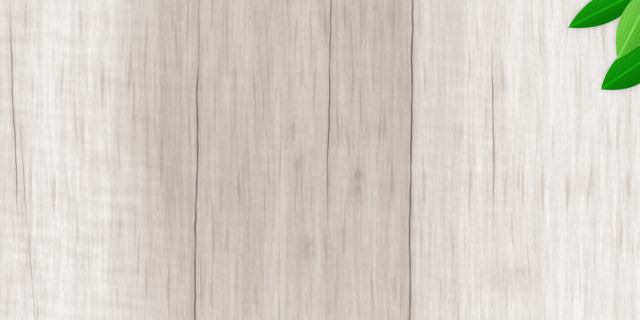
Reproduce this texture procedurally as a WebGL 1 fragment shader.

```glsl
precision highp float;
uniform vec2 u_resolution;

vec2 hashGradient(vec2 cell) {
  vec2 h = vec2(dot(cell, vec2(127.1, 311.7)), dot(cell, vec2(269.5, 183.3)));
  return fract(sin(h) * 43758.5) * 2.0 - 1.0;
}

float gradientNoise(vec2 p) {
  vec2 i = floor(p), f = fract(p);
  vec2 u = f * f * f * (f * (f * 6.0 - 15.0) + 10.0);
  float a = dot(hashGradient(i), f);
  float b = dot(hashGradient(i + vec2(1.0, 0.0)), f - vec2(1.0, 0.0));
  float c = dot(hashGradient(i + vec2(0.0, 1.0)), f - vec2(0.0, 1.0));
  float d = dot(hashGradient(i + 1.0), f - 1.0);
  return mix(mix(a, b, u.x), mix(c, d, u.x), u.y);
}

// Dark vertical split: x at the bottom and top, faded outside a height range
float crack(vec2 p, float bottomX, float topX, float low, float high, float width) {
  float wander = 0.007 * gradientNoise(vec2(p.y * 5.0, topX * 31.0))
               + 0.003 * gradientNoise(vec2(p.y * 19.0, topX * 47.0));
  float d = abs(p.x - mix(bottomX, topX, p.y) - wander);
  float span = smoothstep(low - 0.12, low + 0.08, p.y)
             * (1.0 - smoothstep(high - 0.08, high + 0.12, p.y));
  float pressure = 0.8 + 0.7 * gradientNoise(vec2(p.y * 12.0, topX * 13.0));
  float aa = 0.8 / u_resolution.y;
  float line = 1.0 - smoothstep(max(width - aa, 0.0), width + aa, d);
  return span * clamp(pressure, 0.0, 1.0) * (line + 0.22 * exp(-d * 90.0));
}

float smudge(vec2 p, vec2 center, vec2 size) {
  vec2 q = (p - center) / size;
  return exp(-dot(q, q));
}

vec3 wood(vec2 p) {
  float warp = 0.012 * gradientNoise(p * vec2(4.0, 2.0));
  float x = p.x + warp;

  // Broad tone: grey-brown middle, pale sides
  float shade = smoothstep(0.2, 0.62, x) * (1.0 - 0.45 * smoothstep(1.27, 1.31, x));
  shade *= 1.0 - smoothstep(1.2, 1.75, x);
  shade += 0.4 * (1.0 - smoothstep(0.0, 0.14, x));
  shade += 0.25 * smudge(p, vec2(0.5, 0.6), vec2(0.07, 0.4));
  shade += 0.28 * smudge(p, vec2(1.2, 0.85), vec2(0.06, 0.4));
  shade -= 0.2 * smudge(p, vec2(0.8, 0.0), vec2(0.5, 0.3));
  shade += 0.4 * gradientNoise(vec2(x * 11.0, p.y * 0.9 + 3.0));
  shade += 0.35 * gradientNoise(vec2(x * 34.0, p.y * 1.6));

  // Long fibres and short pores
  float fibre = gradientNoise(vec2(x * 68.0, p.y * 3.5));
  float fine = gradientNoise(vec2(x * 118.0 + 7.0, p.y * 9.0));
  float pores = smoothstep(0.12, 0.5, gradientNoise(vec2(x * 82.0, p.y * 6.0 + 21.0)));
  float fleck = gradientNoise(p * vec2(105.0, 62.0));
  shade += 0.32 * fibre + 0.35 * fine + 0.5 * pores + 0.2 * fleck;

  // Ripples across the grain
  float rippleZone = 0.35 + 0.65 * (1.0 - smoothstep(0.35, 0.65, x))
                   + 0.5 * smudge(p, vec2(1.42, 0.62), vec2(0.18, 0.35));
  shade += 0.3 * rippleZone * gradientNoise(vec2(x * 8.0, p.y * 36.0 + x * 5.0));

  // Knots and scuffs
  float rough = 0.7 + 0.9 * gradientNoise(p * vec2(70.0, 34.0));
  shade += rough * (0.9 * smudge(p, vec2(1.12, 0.43), vec2(0.018, 0.05))
                  + 0.6 * smudge(p, vec2(0.93, 0.49), vec2(0.015, 0.03))
                  + 0.6 * smudge(p, vec2(0.96, 0.22), vec2(0.02, 0.04))
                  + 0.5 * smudge(p, vec2(1.6, 0.13), vec2(0.08, 0.05)));

  vec3 color = mix(vec3(0.925, 0.912, 0.9), vec3(0.8, 0.763, 0.733), clamp(shade, -0.3, 1.7));

  float split = 0.8 * crack(p, 0.607, 0.621, -0.2, 0.75, 0.0025);
  split += 0.35 * crack(p, 0.607, 0.621, 0.75, 1.2, 0.0015);
  split += 0.65 * crack(p, 1.018, 1.034, 0.38, 1.2, 0.0018);
  split += 0.8 * crack(p, 1.279, 1.289, -0.2, 1.2, 0.0024);
  split += 0.5 * crack(p, 1.545, 1.539, 0.38, 0.8, 0.0016);
  split += 0.5 * crack(p, 0.068, 0.03, 0.38, 0.9, 0.0018);
  split += 0.25 * crack(p, 0.11, 0.03, -0.2, 0.6, 0.0014);
  return mix(color, vec3(0.47, 0.41, 0.41), clamp(split, 0.0, 0.9));
}

// Pointed blade growing from its tip along a direction
void paintLeaf(inout vec3 color, vec2 p, vec2 tip, vec2 along, float len, float width,
               vec3 deep, vec3 bright) {
  vec2 q = p - tip;
  vec2 local = vec2(dot(q, along), dot(q, vec2(-along.y, along.x)));
  float t = local.x / len;
  float d = abs(local.y) - width * 4.0 * t * (1.0 - t);
  float aa = 1.0 / u_resolution.y;
  color *= 1.0 - 0.12 * exp(-max(d, 0.0) * 120.0) * smoothstep(-0.05, 0.1, t);

  float side = smoothstep(-width, width, local.y);
  float veins = 0.5 + 0.5 * sin((abs(local.y) / width - t * 0.6) * 28.0);
  float rib = 1.0 - smoothstep(0.001, 0.001 + 1.5 * aa, abs(local.y));
  vec3 leaf = mix(deep, bright, 0.65 * side + 0.2 * veins);
  leaf = mix(leaf, bright * 1.15, 0.6 * rib);
  color = mix(color, leaf, 1.0 - smoothstep(-aa, aa, d));
}

void main() {
  vec2 p = gl_FragCoord.xy / u_resolution.y;
  vec3 color = wood(p);
  vec3 deep = vec3(0.02, 0.45, 0.02), bright = vec3(0.1, 0.65, 0.05);
  paintLeaf(color, p, vec2(1.776, 0.914), vec2(0.89, 0.456), 0.275, 0.044, deep, bright);
  paintLeaf(color, p, vec2(1.878, 0.721), vec2(0.826, 0.563), 0.25, 0.054, deep, bright);
  paintLeaf(color, p, vec2(1.93, 0.815), vec2(0.455, 0.89), 0.27, 0.052,
            vec3(0.25, 0.65, 0.12), vec3(0.5, 0.83, 0.33));
  gl_FragColor = vec4(color, 1.0);
}
```
